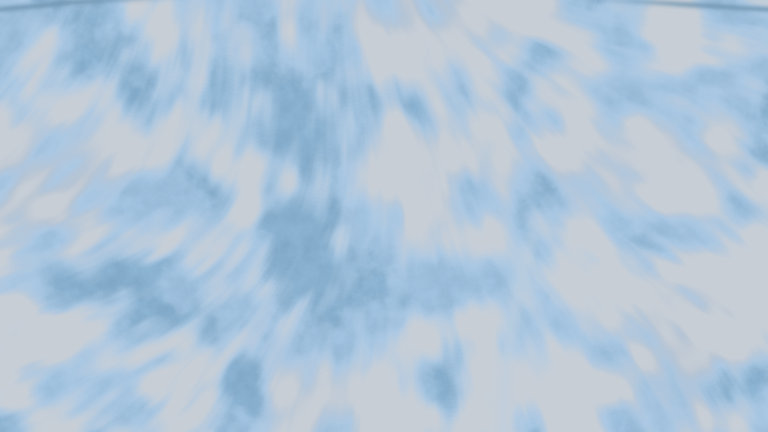
This texture is drawn by a WebGL 2 fragment shader. Its source:

```glsl
#version 300 es
precision highp float;
// Soft pale cloud over a mottled blue ground, combed along a turning flow.
// Cloud cover is broad fractal noise plus noise averaged along the flow;
// haze, grey cloud, a faint curved wisp and a dark upper rim are layered on.
uniform vec2 u_resolution;
out vec4 fragColor;

const vec3 DEEP_BLUE  = vec3(0.50, 0.665, 0.785);
const vec3 CLEAR_BLUE = vec3(0.61, 0.745, 0.86);
const vec3 HAZE_BLUE  = vec3(0.695, 0.80, 0.90);
const vec3 CLOUD_SHADE = vec3(0.69, 0.745, 0.81);
const vec3 CLOUD_LIGHT = vec3(0.79, 0.81, 0.835);

float hash(vec2 cell) {
  vec3 q = fract(vec3(cell.xyx) * 0.1031);
  q += dot(q, q.yzx + 33.33);
  return fract((q.x + q.y) * q.z);
}

float valueNoise(vec2 p) {
  vec2 cell = floor(p), f = fract(p);
  vec2 w = f * f * f * (f * (f * 6.0 - 15.0) + 10.0);
  float low = mix(hash(cell), hash(cell + vec2(1, 0)), w.x);
  float high = mix(hash(cell + vec2(0, 1)), hash(cell + vec2(1, 1)), w.x);
  return mix(low, high, w.y);
}

// Fractal noise, normalised to 0..1
float fbm(vec2 p, int octaves) {
  const mat2 turn = mat2(0.8, 0.6, -0.6, 0.8);
  float sum = 0.0, total = 0.0, amp = 0.5;
  for (int i = 0; i < octaves; i++) {
    sum += amp * valueNoise(p);
    total += amp;
    amp *= 0.53;
    p = turn * p * 2.03 + 17.3;
  }
  return sum / total;
}

// Flow turns from nearly level at the left to steep and falling at the right
vec2 flowDirection(vec2 p) {
  float angle = mix(0.2, 2.3, smoothstep(-0.1, 1.55, p.x));
  angle += 0.45 * smoothstep(0.2, 0.9, p.y) * (1.0 - smoothstep(0.4, 0.9, p.x));
  angle += 0.6 * smoothstep(0.55, 1.0, p.y) * smoothstep(0.7, 1.3, p.x);
  angle += 0.5 * (valueNoise(p * 2.5 + 40.0) - 0.5);
  return vec2(cos(angle), sin(angle));
}

// Noise averaged along a direction, with weights fading to both ends
float streakNoise(vec2 p, vec2 dir, float frequency, float reach) {
  const int STEPS = 7;
  float sum = 0.0, total = 0.0;
  for (int i = -STEPS; i <= STEPS; i++) {
    float t = float(i) / float(STEPS);
    float weight = 1.1 - abs(t);
    sum += weight * fbm((p + dir * t * reach) * frequency, 4);
    total += weight;
  }
  return sum / total;
}

float blob(vec2 p, vec2 centre, vec2 radius) {
  vec2 d = (p - centre) / radius;
  return exp(-dot(d, d));
}

// Broad cloud banks (positive) and openings (negative)
float coverBias(vec2 p) {
  float banks = blob(p, vec2(0.12, 0.56), vec2(0.38, 0.17))
    + blob(p, vec2(0.85, 0.98), vec2(0.45, 0.13))
    + blob(p, vec2(0.95, 0.54), vec2(0.18, 0.22))
    + blob(p, vec2(1.45, 0.65), vec2(0.34, 0.15))
    + blob(p, vec2(0.72, 0.08), vec2(0.16, 0.18))
    + blob(p, vec2(1.55, 0.18), vec2(0.22, 0.18));
  float gaps = blob(p, vec2(0.78, 0.38), vec2(0.16, 0.18))
    + blob(p, vec2(1.18, 0.24), vec2(0.22, 0.28))
    + blob(p, vec2(0.72, 0.76), vec2(0.12, 0.16))
    + blob(p, vec2(0.08, 0.84), vec2(0.30, 0.10));
  return 0.15 * banks - 0.15 * gaps;
}

// Blue ground with small ragged darker patches
vec3 groundColour(vec2 p) {
  vec2 warp = 0.04 * vec2(fbm(p * 9.0, 3), fbm(p * 9.0 + 31.0, 3));
  float patches = smoothstep(0.43, 0.60, fbm((p + warp) * 5.5 + 8.0, 6));
  float grain = fbm(p * 32.0, 4) - 0.5;
  return mix(CLEAR_BLUE, DEEP_BLUE, 0.75 * patches) + 0.07 * grain;
}

void main() {
  vec2 p = gl_FragCoord.xy / u_resolution.y;
  vec2 dir = flowDirection(p);

  // Cover: broad masses, puffy edges and combed detail
  float broad = fbm(p * 2.6 + 5.0, 3) - 0.5;
  float puffs = streakNoise(p, dir, 9.0, 0.035) - 0.5;
  float strands = streakNoise(p + 3.0, dir, 24.0, 0.07) - 0.5;
  float cover = 0.5 + 0.55 * broad + 0.75 * puffs + 0.8 * strands + coverBias(p);

  // Layers from the ground up
  vec3 colour = groundColour(p);
  colour = mix(colour, HAZE_BLUE, 0.9 * smoothstep(0.32, 0.58, cover));
  float light = smoothstep(-0.16, 0.16, puffs + strands + 0.4 * broad);
  vec3 cloud = mix(CLOUD_SHADE, CLOUD_LIGHT, light);
  colour = mix(colour, cloud, 0.92 * smoothstep(0.46, 0.70, cover));

  // Faint curved wisp rising from the lower edge
  float wispOffset = (p.x - 1.165 - 0.33 * p.y * p.y) / 0.019;
  float wisp = exp(-wispOffset * wispOffset) * (1.0 - smoothstep(0.38, 0.54, p.y));
  colour = mix(colour, HAZE_BLUE + vec3(0.05, 0.01, -0.03), 0.6 * wisp);

  // Thin broken dark rim along the upper corners
  float rim = p.y - 1.015 + 0.045 * pow(p.x - 0.89, 2.0) + 0.02 * broad;
  float corner = smoothstep(0.4, 0.75, abs(p.x - 0.89));
  float rimLine = exp(-pow(rim / 0.008, 2.0)) * corner;
  colour = mix(colour, DEEP_BLUE * 0.88, 0.7 * rimLine);
  fragColor = vec4(clamp(colour, 0.0, 1.0), 1.0);
}
```
